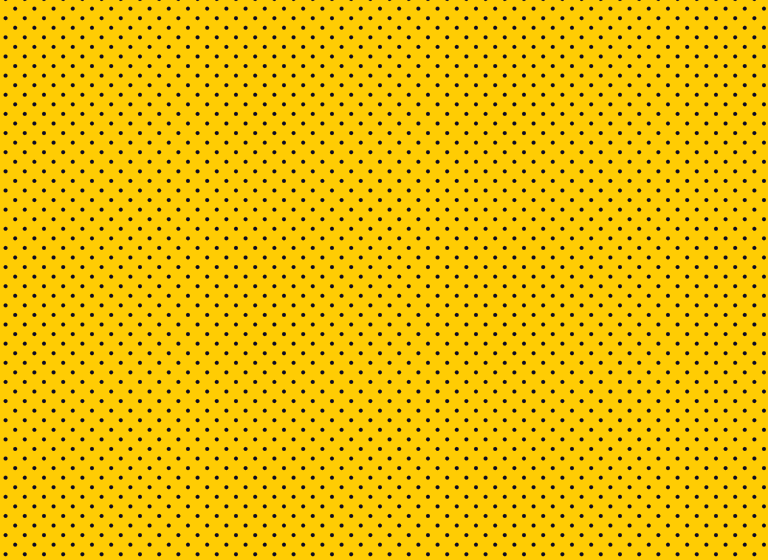
Reproduce this pattern procedurally as a WebGL 2 fragment shader.

```glsl
#version 300 es
precision highp float;
// Small dark polka dots in a staggered grid on flat yellow.

#define REPEATS vec2(40.0, 29.25)   // repeats across and down
#define PHASE vec2(0.29, 0.30)      // first dot, in repeats from lower left
#define DOT_RADIUS 0.00352          // in canvas heights
#define EDGE_PIXELS 1.15            // width of the smoothed edge
#define YELLOW vec3(1.0, 0.80, 0.01)
#define INK vec3(0.045, 0.04, 0.14)

uniform vec2 u_resolution;
out vec4 fragColor;

// Distance to the nearest dot centre of a rectangular grid.
float gridDistance(vec2 cell, vec2 cellSize) {
    return length((fract(cell + 0.5) - 0.5) * cellSize);
}

void main() {
    vec2 uv = gl_FragCoord.xy / u_resolution;
    vec2 cellSize = vec2(u_resolution.x / u_resolution.y, 1.0) / REPEATS;
    vec2 cell = uv * REPEATS - PHASE;

    // Two grids, half a repeat apart, form the stagger.
    float dist = min(gridDistance(cell, cellSize),
                     gridDistance(cell + 0.5, cellSize)) - DOT_RADIUS;

    // Edge coverage.
    float edge = EDGE_PIXELS / u_resolution.y;
    float coverage = clamp(0.5 - dist / edge, 0.0, 1.0);

    fragColor = vec4(mix(YELLOW, INK, coverage), 1.0);
}
```
